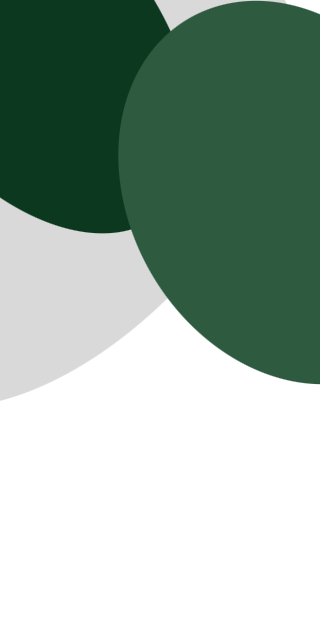
This background is drawn by a Shadertoy shader. Its source:

```glsl
// Coverage of an ellipse with half-axes radii, slanted sideways by shear
float ellipseMask(vec2 p, vec2 center, vec2 radii, float shear) {
    vec2 d = p - center;
    d.x -= shear * d.y;
    float edge = length(d / radii) - 1.0;
    return clamp(0.5 - edge / max(fwidth(edge), 1e-5), 0.0, 1.0);
}

void mainImage(out vec4 fragColor, in vec2 fragCoord) {
    // Canvas is 1 wide and 2 high
    vec2 p = fragCoord / iResolution.xy * vec2(1.0, 2.0);

    vec3 paleGray = vec3(0.851);
    vec3 forestGreen = vec3(0.047, 0.220, 0.122);
    vec3 mossGreen = vec3(0.180, 0.353, 0.247);

    // Layers from back to front over white
    vec3 color = vec3(1.0);
    color = mix(color, paleGray, ellipseMask(p, vec2(0.2362, 1.4461), vec2(0.5715, 0.7177), 0.525));
    color = mix(color, forestGreen, ellipseMask(p, vec2(0.0815, 1.8612), vec2(0.4693, 0.5904), -0.4043));
    color = mix(color, mossGreen, ellipseMask(p, vec2(0.9036, 1.3984), vec2(0.5237, 0.599), -0.173));

    fragColor = vec4(color, 1.0);
}
```
